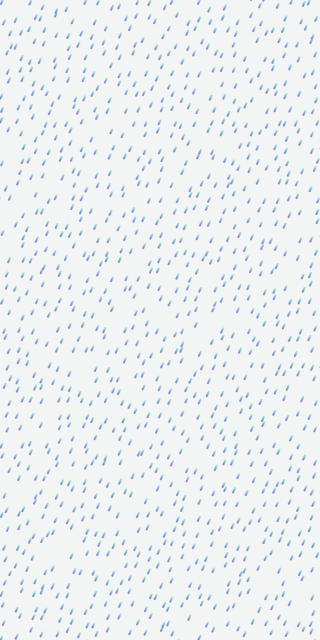
Give the GLSL for this pattern, as a WebGL 1 fragment shader.

```glsl
precision highp float;
// Slanted raindrops, teal at the top and violet at the tip, scattered on pale grey.

uniform vec2 u_resolution;

vec2 hash2(vec2 p) {
  vec2 q = vec2(dot(p, vec2(127.1, 311.7)), dot(p, vec2(269.5, 183.3)));
  return fract(sin(q) * 43758.55);
}

// Signed distance to a capsule centred on the origin.
float capsule(vec2 p, vec2 axis, float halfLength, float radius) {
  float along = clamp(dot(p, axis), -halfLength, halfLength);
  return length(p - axis * along) - radius;
}

// Violet tip (0) through steel blue to teal top (1).
vec3 dropColor(float height) {
  vec3 violet = vec3(0.53, 0.53, 0.86);
  vec3 steel = vec3(0.52, 0.69, 0.79);
  vec3 teal = vec3(0.60, 0.86, 0.88);
  vec3 lower = mix(violet, steel, smoothstep(0.15, 0.55, height));
  return mix(lower, teal, smoothstep(0.5, 0.85, height));
}

// Layered sines that thin the rain in loose patches.
float density(vec2 cell) {
  float waves = sin(cell.x * 0.55 + 1.7 * sin(cell.y * 0.31))
              + sin(cell.y * 0.47 - cell.x * 0.23 + 2.0);
  return 0.92 + 0.05 * waves;
}

void main() {
  float cellsAcross = 25.0;
  vec2 p = gl_FragCoord.xy / u_resolution.x * cellsAcross;
  float pixel = cellsAcross / u_resolution.x;
  vec2 home = floor(p);
  vec2 axis = normalize(vec2(0.43, 0.90));
  vec3 color = vec3(0.953, 0.962, 0.962);

  // One jittered drop per cell, gathered from the neighbourhood.
  for (int j = -1; j <= 1; j++) {
    for (int i = -1; i <= 1; i++) {
      vec2 cell = home + vec2(float(i), float(j));
      vec2 center = cell + 0.5 + 0.8 * (hash2(cell) - 0.5);
      vec2 traits = hash2(cell + 57.3);
      float halfLength = mix(0.15, 0.18, traits.y);
      vec2 d = p - center;

      float edge = capsule(d, axis, halfLength, 0.078);
      float cover = 1.0 - smoothstep(-0.75 * pixel, 0.75 * pixel, edge);
      cover *= step(traits.x, density(cell));

      float height = 0.5 + 0.5 * dot(d, axis) / (halfLength + 0.06);
      color = mix(color, dropColor(height), cover);
    }
  }
  gl_FragColor = vec4(color, 1.0);
}
```
